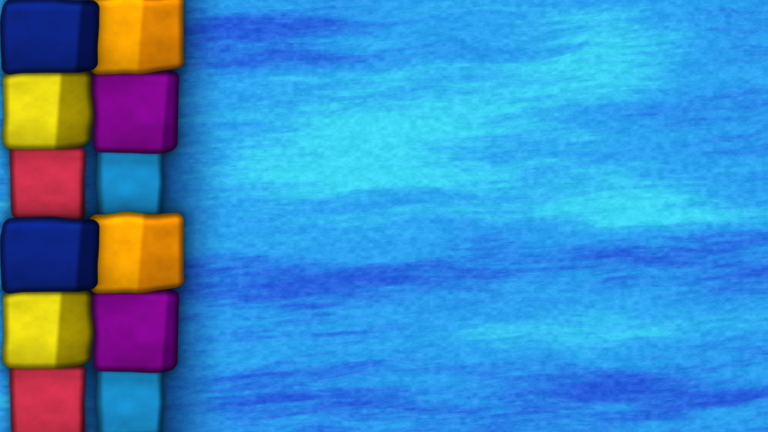
Reproduce this background procedurally as a WebGL 1 fragment shader.

```glsl
precision highp float;
// Two columns of soft clay cubes stand at the left of a brushed blue wall.
// The wall is stretched noise over broad light and dark patches; each cube
// is a rounded box with a front, a receding side and a narrow top.

uniform vec2 u_resolution;

float hash(vec2 p) {
  vec3 q = fract(vec3(p.xyx) * 0.1031);
  q += dot(q, q.yzx + 33.33);
  return fract((q.x + q.y) * q.z);
}

float noise(vec2 p) {
  vec2 i = floor(p), f = fract(p);
  f = f * f * (3.0 - 2.0 * f);
  return mix(mix(hash(i), hash(i + vec2(1, 0)), f.x),
             mix(hash(i + vec2(0, 1)), hash(i + vec2(1, 1)), f.x), f.y);
}

float fbm(vec2 p) {
  float sum = 0.0, amp = 0.5;
  for (int i = 0; i < 5; i++) {
    sum += amp * noise(p);
    p = p * 2.03 + 17.0;
    amp *= 0.5;
  }
  return sum;
}

float patchAt(vec2 p, vec2 centre, vec2 radius) {
  vec2 d = (p - centre) / radius;
  return exp(-dot(d, d));
}

vec3 wall(vec2 p) {
  // Uneven strokes, rising a little to the right
  vec2 s = p + vec2(0.0, 0.06 * p.x + 0.04 * fbm(p * 4.0));
  vec2 w = p + vec2(0.16, 0.06) * (vec2(fbm(s * vec2(4, 13)), fbm(s * vec2(3, 15) + 40.0)) - 0.48);

  // Broad pale areas
  float tone = 0.47;
  tone += 0.36 * patchAt(w, vec2(0.81, 0.38), vec2(0.33, 0.10));
  tone += 0.22 * patchAt(w, vec2(1.12, 0.27), vec2(0.42, 0.12));
  tone += 0.24 * patchAt(w, vec2(1.40, 0.13), vec2(0.20, 0.10));
  tone += 0.34 * patchAt(w, vec2(1.48, 0.47), vec2(0.24, 0.06));
  tone += 0.18 * patchAt(w, vec2(1.30, 0.77), vec2(0.48, 0.06));
  // Broad deep areas
  tone -= 0.30 * patchAt(w, vec2(0.62, 0.07), vec2(0.27, 0.08));
  tone -= 0.38 * patchAt(w, vec2(0.62, 0.66), vec2(0.50, 0.06));
  tone -= 0.24 * patchAt(w, vec2(1.62, 0.28), vec2(0.24, 0.05));
  tone -= 0.26 * patchAt(w, vec2(1.62, 0.59), vec2(0.30, 0.06));
  tone -= 0.28 * patchAt(w, vec2(1.48, 0.91), vec2(0.34, 0.06));
  tone -= 0.20 * patchAt(w, vec2(0.65, 0.91), vec2(0.28, 0.07));

  // Brush streaks and fine bristle marks
  tone += 0.55 * (fbm(s * vec2(3.5, 24)) - 0.48);
  tone += 0.26 * (fbm(s * vec2(12, 110)) - 0.48);
  float grain = fbm(s * vec2(70, 110)) - 0.48;

  vec3 deepBlue = vec3(0.15, 0.36, 0.86), skyBlue = vec3(0.17, 0.63, 0.94);
  vec3 paleCyan = vec3(0.24, 0.84, 0.96);
  vec3 paint = mix(deepBlue, skyBlue, smoothstep(0.08, 0.50, tone));
  paint = mix(paint, paleCyan, smoothstep(0.48, 0.90, tone));
  return paint + 0.14 * grain;
}

// box holds left, top, right, bottom; split is where the side face begins
vec3 cube(vec3 under, vec2 p, vec4 box, float split, vec3 front, vec3 side) {
  vec2 halfSize = 0.5 * (box.zw - box.xy);
  vec2 q = p - 0.5 * (box.xy + box.zw);
  q += 0.008 * (vec2(noise(p * 19.0), noise(p * 17.0 + 9.0)) - 0.5);
  // The side recedes, so its lower edge climbs
  q.y += 0.22 * max(p.x - split, 0.0) * smoothstep(0.0, halfSize.y, q.y);
  q.x *= 1.0 + 0.25 * max(q.y, 0.0);
  vec2 e = abs(q) - halfSize + 0.02;
  float d = length(max(e, 0.0)) + min(max(e.x, e.y), 0.0) - 0.02;

  float turn = smoothstep(-0.007, 0.007, p.x - split + 0.08 * q.y);
  vec3 clay = mix(front, side, turn);
  float fromTop = q.y + halfSize.y;
  clay *= 1.0 + 0.16 * exp(-pow((fromTop - 0.018) / 0.009, 2.0));
  clay *= 0.88 + 0.24 * fbm(p * vec2(24, 30));
  clay *= mix(0.5, 1.0, smoothstep(0.0, 0.018, -d));
  clay *= 1.0 - 0.16 * smoothstep(0.0, halfSize.y, q.y);

  float pixel = 1.0 / u_resolution.y;
  under *= 1.0 - 0.40 * exp(-70.0 * max(d, 0.0));
  return mix(under, clay, 1.0 - smoothstep(-pixel, pixel, d));
}

void main() {
  // Height is one unit, measured downward from the top
  vec2 p = vec2(gl_FragCoord.x, u_resolution.y - gl_FragCoord.y) / u_resolution.y;
  vec3 color = wall(p);

  // Soft shadow to the right of the stack
  float shadow = smoothstep(0.02, 0.25, p.x) * (1.0 - smoothstep(0.37, 0.54, p.x));
  color *= 1.0 - shadow * vec3(0.60, 0.50, 0.38);

  // The same three rows of cubes repeat down the canvas
  for (int i = 0; i < 2; i++) {
    vec2 q = p - vec2(0.0, 0.507 * float(i));
    color = cube(color, q, vec4(0.024, 0.333, 0.199, 0.510), 0.192, vec3(0.82, 0.20, 0.30), vec3(0.55, 0.10, 0.18));
    color = cube(color, q, vec4(0.226, 0.342, 0.378, 0.506), 0.370, vec3(0.10, 0.57, 0.82), vec3(0.05, 0.40, 0.65));
    color = cube(color, q, vec4(0.007, 0.165, 0.214, 0.347), 0.135, vec3(0.92, 0.86, 0.08), vec3(0.62, 0.55, 0.02));
    color = cube(color, q, vec4(0.215, 0.162, 0.415, 0.356), 0.382, vec3(0.52, 0.03, 0.57), vec3(0.34, 0.01, 0.42));
    color = cube(color, q, vec4(0.206, -0.014, 0.428, 0.174), 0.325, vec3(1.00, 0.66, 0.02), vec3(0.84, 0.50, 0.02));
    color = cube(color, q, vec4(0.004, -0.003, 0.230, 0.171), 0.182, vec3(0.05, 0.14, 0.50), vec3(0.02, 0.07, 0.30));
  }
  gl_FragColor = vec4(clamp(color, 0.0, 1.0), 1.0);
}
```
